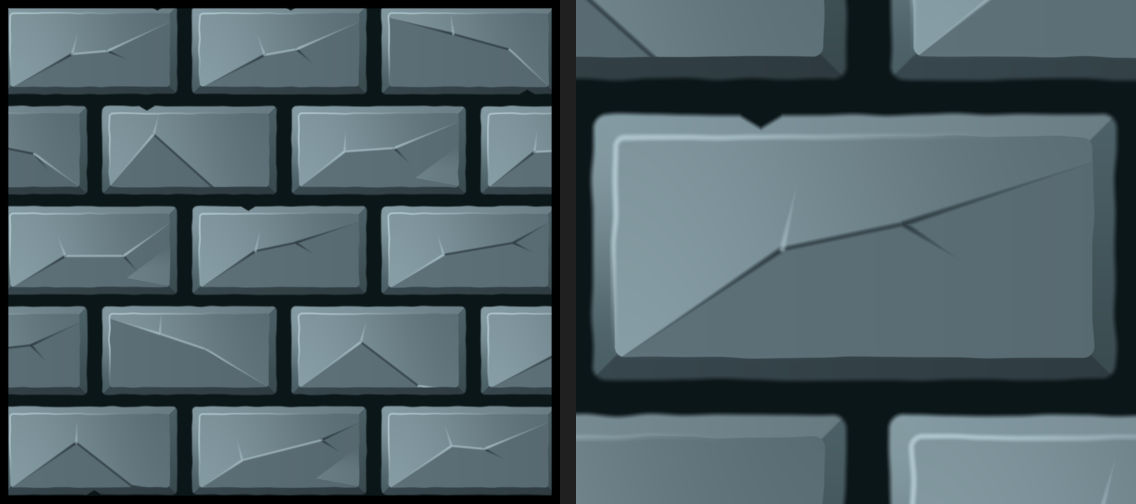
Left, the full canvas; right, a detail of the centre.
This texture is drawn by a Shadertoy shader. Its source:

```glsl
const vec2 PITCH = vec2(0.3757, 0.1987);   // brick spacing, canvas heights
const vec2 HALF = vec2(0.174, 0.0885);     // half size of a brick
const vec2 ROW_SHIFT = vec2(0.0094, 0.188); // offset of even and odd rows
const float BEVEL = 0.0155;
const float CORNER = 0.010;
const float RIM = 0.0035;
const float CRACK = 0.0028;
const float FRAME = 0.0165;
const float WEAR = 0.0022;

const vec3 MORTAR = vec3(0.045, 0.085, 0.095);
const vec3 SHADE = vec3(0.35, 0.42, 0.45);
const vec3 LIT = vec3(0.51, 0.595, 0.625);
const vec3 GLINT = vec3(0.70, 0.79, 0.82);
const vec3 BEVEL_TOP = vec3(0.47, 0.55, 0.58);
const vec3 BEVEL_RIGHT = vec3(0.25, 0.32, 0.34);
const vec3 BEVEL_BOTTOM = vec3(0.18, 0.23, 0.25);
const vec3 CRACK_DARK = vec3(0.14, 0.19, 0.21);

float hash(vec2 p) {
    return fract(sin(dot(p, vec2(127.1, 311.7))) * 43758.5);
}

float noise(vec2 p) {
    vec2 i = floor(p), f = fract(p);
    f = f * f * (3.0 - 2.0 * f);
    return mix(mix(hash(i), hash(i + vec2(1, 0)), f.x),
               mix(hash(i + vec2(0, 1)), hash(i + vec2(1, 1)), f.x), f.y);
}

float roundBox(vec2 p, vec2 halfSize, float r) {
    vec2 e = abs(p) - halfSize + r;
    return length(max(e, 0.0)) + min(max(e.x, e.y), 0.0) - r;
}

// Distance to a segment, and the position along it
vec2 segment(vec2 p, vec2 a, vec2 b) {
    float t = clamp(dot(p - a, b - a) / dot(b - a, b - a), 0.0, 1.0);
    return vec2(length(p - mix(a, b, t)), t);
}

// Corner i of the ridge across a face, in 0..1 face units
vec2 ridgeKnot(int i, vec2 id, float kind) {
    vec4 heights = vec4(-0.05, 0.46, 0.54, 0.90);
    if (kind == 2.0) heights = vec4(0.95, 0.62, 0.42, -0.03);
    if (kind == 3.0) heights = vec4(-0.05, 0.70, -0.03, -0.05);
    vec2 knot = vec2(-0.02 + 0.3467 * float(i), heights[i]);
    if (i == 1 || i == 2) {
        float s = float(i) * 7.3;
        knot += (vec2(hash(id + s), hash(id + s + 3.1)) - 0.5) * vec2(0.22, 0.24);
    }
    return knot;
}

vec3 faceColor(vec2 v, vec2 id, float kind, float px) {
    vec2 size = 2.0 * (HALF - BEVEL);
    vec2 u = v / size + 0.5;
    vec3 shade = SHADE * mix(1.04, 0.98, u.x);
    vec3 lit = mix(LIT, SHADE * 1.04, smoothstep(0.0, 1.05, u.x));
    lit *= mix(1.03, 0.97, u.y);

    // Ridge between the lit and shaded facets, with its cracks
    float nearest = 1.0, ridge = -0.05, light = 0.0, dark = 0.0;
    for (int i = 0; i < 3; i++) {
        vec2 a = ridgeKnot(i, id, kind), b = ridgeKnot(i + 1, id, kind);
        if (u.x >= a.x && u.x < b.x) ridge = mix(a.y, b.y, (u.x - a.x) / (b.x - a.x));
        vec2 s = segment(v, (a - 0.5) * size, (b - 0.5) * size);
        nearest = min(nearest, s.x);
        float taper = i == 0 ? s.y : i == 2 ? 1.0 - s.y : 0.8;
        float line = smoothstep(CRACK * taper + px, 0.0, s.x) * taper;
        if (hash(id + float(i) * 5.7) > 0.55) light = max(light, line);
        else dark = max(dark, line);
    }
    float below = smoothstep(-px, px, nearest * sign(ridge - u.y));
    vec3 color = mix(lit, shade, below);

    // Lit chip in the lower right corner
    if (kind == 4.0) {
        float chip = min((u.x - 0.72) - 0.62 * (u.y - 0.12),
                         (u.y - 0.12) + 0.4 * (u.x - 0.72));
        color = mix(color, mix(LIT, SHADE, u.x * 0.75), smoothstep(0.0, 0.015, chip) * (1.0 - smoothstep(0.2, 0.6, u.y)));
    }

    // Short side cracks leaving the two inner knots
    for (int i = 1; i < 3; i++) {
        vec2 start = (ridgeKnot(i, id, kind) - 0.5) * size;
        float turn = i == 1 ? 1.2 + 0.8 * hash(id + 9.0) : -0.9 + 0.5 * hash(id + 4.0);
        vec2 s = segment(v, start, start + 0.045 * vec2(cos(turn), sin(turn)));
        float line = smoothstep(CRACK * (1.0 - s.y) + px, 0.0, s.x) * (1.0 - s.y);
        if (i == 1) light = max(light, line * 0.8);
        else dark = max(dark, line);
    }
    color = mix(color, CRACK_DARK, dark * 0.8);
    return mix(color, GLINT, light * 0.75);
}

void mainImage(out vec4 fragColor, in vec2 fragCoord) {
    float px = 1.0 / iResolution.y;
    vec2 p = fragCoord * px;
    vec2 canvas = iResolution.xy * px;

    // Running bond, rows counted from the top
    float row = floor((1.0 - p.y) / PITCH.y);
    vec2 cell = vec2(p.x + (mod(row, 2.0) < 0.5 ? ROW_SHIFT.x : ROW_SHIFT.y), 1.0 - p.y) / PITCH;
    vec2 id = floor(cell);
    vec2 v = (fract(cell) - 0.5) * PITCH * vec2(1, -1);
    float kind = mod(2.0 * id.y + id.x, 5.0);

    // Worn outline with an occasional notch
    float wobble = (noise(v * 45.0 + id * 17.0) - 0.5) * WEAR;
    float body = roundBox(v, HALF, CORNER) + wobble;
    if (hash(id + 21.0) > 0.6) {
        vec2 notch = vec2(hash(id + 2.0) * 1.6 - 0.8, hash(id + 6.0) > 0.5 ? 1.0 : -1.0) * HALF;
        vec2 offset = abs(v - notch);
        body = max(body, 0.009 - offset.x * 0.6 - offset.y);
    }
    float face = roundBox(v, HALF - BEVEL, 0.007) + wobble;

    // Mitred bevel, lit from the upper left
    vec2 n = v / HALF, e = abs(v) - HALF;
    vec3 side = n.x < 0.0 ? mix(BEVEL_RIGHT * 1.15, LIT, smoothstep(-1.0, 0.8, n.y))
                          : BEVEL_RIGHT * mix(0.9, 1.2, n.y * 0.5 + 0.5);
    vec3 cap = n.y > 0.0 ? BEVEL_TOP * mix(1.1, 0.88, n.x * 0.5 + 0.5) : BEVEL_BOTTOM * mix(1.2, 1.0, n.x * 0.5 + 0.5);
    vec3 stone = mix(cap, side, smoothstep(-0.0015, 0.0015, e.x - e.y));
    stone = mix(stone, faceColor(v, id, kind, px), smoothstep(px, -px, face));

    // Bright rim along the upper left of the face
    float rim = smoothstep(RIM, 0.0, abs(face)) * smoothstep(0.7, -1.0, n.x) * smoothstep(-0.95, 0.3, n.y);
    stone = mix(stone, GLINT, rim * 0.85);
    stone *= 0.98 + 0.04 * hash(id + 13.0);

    vec3 color = mix(MORTAR, stone, smoothstep(0.0015, -0.0035, body));

    // Black frame
    vec2 inset = min(p, canvas - p);
    color *= smoothstep(-px, px, min(inset.x, inset.y) - FRAME);
    fragColor = vec4(color, 1.0);
}
```
